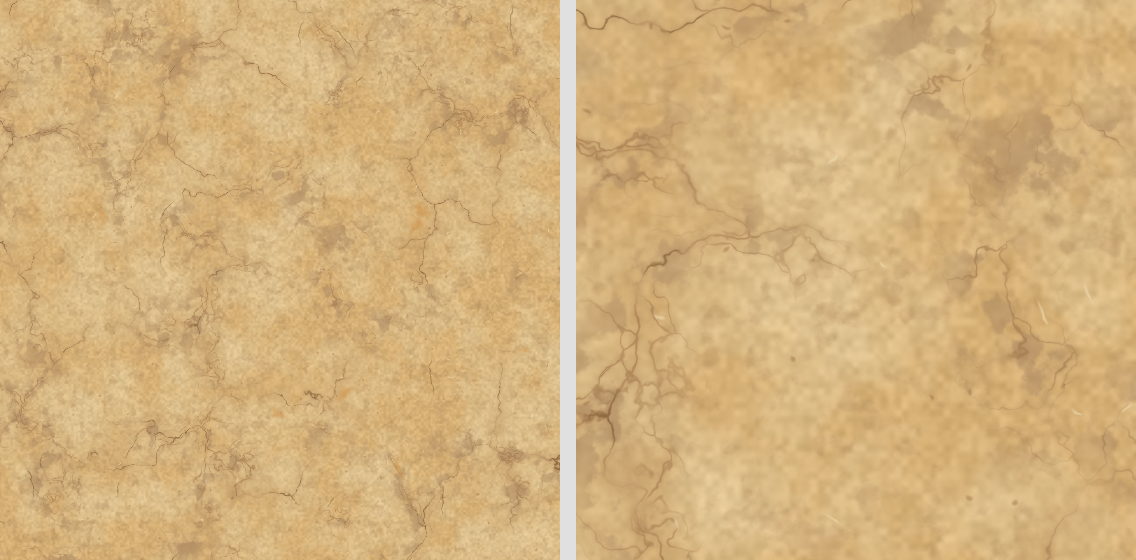
Left, the full canvas; right, a detail of the centre.
Write a Shadertoy shader that draws this texture.

```glsl
// Honey-coloured limestone slab: softly blotched sand ground with crisp grain,
// thin broken veins from the borders of warped Voronoi cells, clusters of small
// loops along those veins, short dark cracks, rust stains and pale flecks.

#define VEIN_SCALE 5.5
#define LOOP_SCALE 23.0
#define VEIN_WIDTH 0.0006
#define WARP 0.15
#define CRACKS 14
#define PALE vec3(0.866, 0.756, 0.556)
#define SAND vec3(0.854, 0.726, 0.512)
#define OCHRE vec3(0.842, 0.692, 0.460)
#define VEIN vec3(0.630, 0.460, 0.290)
#define STAIN vec3(0.710, 0.560, 0.385)
#define CRACK vec3(0.400, 0.270, 0.130)
#define RUST vec3(0.800, 0.540, 0.250)

vec2 hash2(vec2 p) {
    vec3 q = fract(p.xyx * vec3(0.1031, 0.1030, 0.0973));
    q += dot(q, q.yzx + 33.33);
    return fract((q.xx + q.yz) * q.zy);
}

float noise(vec2 p) {
    vec2 i = floor(p), f = fract(p);
    f = f * f * (3.0 - 2.0 * f);
    float low = mix(hash2(i).x, hash2(i + vec2(1, 0)).x, f.x);
    float high = mix(hash2(i + vec2(0, 1)).x, hash2(i + vec2(1, 1)).x, f.x);
    return mix(low, high, f.y);
}

float fbm(vec2 p) {
    float sum = 0.0, amp = 0.516;
    for (int i = 0; i < 5; i++) {
        sum += amp * noise(p);
        p = mat2(1.6, 1.2, -1.2, 1.6) * p + 17.3;
        amp *= 0.5;
    }
    return sum;
}

vec2 fbm2(vec2 p) {
    return vec2(fbm(p), fbm(p + 41.7)) - 0.5;
}

// Distance to the nearest Voronoi border, in canvas units
float cellBorder(vec2 p, float scale) {
    p *= scale;
    vec2 cell = floor(p), nearest = vec2(0), home = vec2(0);
    float best = 9.0, border = 9.0;
    for (int k = 0; k < 9; k++) {
        vec2 g = cell + vec2(k % 3 - 1, k / 3 - 1);
        vec2 r = g + hash2(g) - p;
        if (dot(r, r) < best) { best = dot(r, r); nearest = r; home = g; }
    }
    for (int k = 0; k < 25; k++) {
        vec2 g = home + vec2(k % 5 - 2, k / 5 - 2);
        vec2 r = g + hash2(g) - p, gap = r - nearest;
        if (dot(gap, gap) > 0.0001)
            border = min(border, dot(0.5 * (r + nearest), normalize(gap)));
    }
    return border / scale;
}

float stroke(float d, float width, float soft) {
    return 1.0 - smoothstep(width - soft, width + soft, d);
}

// Short, tapering, wavering cracks at random places
float cracks(vec2 p, float soft) {
    float ink = 0.0;
    for (int i = 0; i < CRACKS; i++) {
        vec2 a = hash2(vec2(i, 7)), b = hash2(vec2(i, 23));
        float angle = 1.0 + 1.7 * b.x, len = mix(0.012, 0.065, b.y * b.y);
        vec2 dir = vec2(cos(angle), sin(angle)), q = p - a;
        float along = dot(q, dir) / len, across = dot(q, vec2(-dir.y, dir.x));
        across += 0.25 * len * (along * along - 0.4) * (a.x - 0.5);
        across += 0.022 * (fbm(q * 40.0 + float(i) * 9.0) - 0.5);
        float taper = 1.0 - smoothstep(0.3, 1.0, abs(along));
        ink = max(ink, taper * stroke(abs(across), 0.0005, soft));
    }
    return ink;
}

// Scattered spots, one per chosen grid cell, stretched in a random direction
float spots(vec2 p, float scale, float chance, float radius, float stretch) {
    p *= scale;
    vec2 g = floor(p), a = hash2(g + 5.0), b = hash2(g + 61.0);
    vec2 q = fract(p) - 0.3 - 0.4 * a, dir = vec2(cos(6.3 * b.x), sin(6.3 * b.x));
    q = vec2(dot(q, dir) / stretch, dot(q, vec2(-dir.y, dir.x)));
    return step(b.y, chance) * (1.0 - smoothstep(0.2, 1.0, length(q) / radius));
}

void mainImage(out vec4 fragColor, in vec2 fragCoord) {
    vec2 p = fragCoord / iResolution.y;
    float soft = max(0.8 / iResolution.y, 0.0012);
    vec2 fine = fbm2(p * 26.0);

    // Ground: broad and small blotches, then mottling and grain
    float tone = 0.35 * fbm(p * 4.0 + 3.0) + 0.65 * fbm(p * 19.0 + 8.0) - 0.5;
    vec3 col = mix(SAND, PALE, smoothstep(-0.02, 0.13, tone));
    col = mix(col, OCHRE, smoothstep(0.01, 0.14, -tone));
    col = mix(col, STAIN, 0.30 * smoothstep(0.56, 0.74, fbm(p * 75.0)));
    col += 0.075 * (noise(p * 240.0) - 0.5) + 0.085 * (fbm(p * 110.0 + 4.0) - 0.5);

    // Broken main veins and the loop clusters gathered along them
    vec2 w = p + WARP * fbm2(p * 6.0) + 0.055 * fine;
    float main = cellBorder(w + 2.0, VEIN_SCALE);
    float loops = cellBorder(w + 0.035 * fine + 6.0, LOOP_SCALE);
    float shown = smoothstep(0.42, 0.58, fbm(p * 6.5 + 31.0) + 0.06 * (0.5 - p.x));
    float belt = exp(-main * main * 1100.0);
    float cluster = belt * smoothstep(0.42, 0.57, fbm(p * 6.0 + 12.0));
    float broken = smoothstep(0.38, 0.60, fbm(p * 28.0 + 50.0));
    float width = VEIN_WIDTH * (0.4 + 1.2 * broken);

    float halo = shown * exp(-main * 260.0) + cluster * exp(-loops * 260.0);
    col = mix(col, OCHRE * 0.985, 0.35 * belt * shown);
    col = mix(col, STAIN, 0.38 * min(halo, 1.0));
    float blot = cluster * smoothstep(0.54, 0.66, fbm(p * 48.0 + 70.0));
    col = mix(col, STAIN * vec3(0.95, 0.96, 1.0), 0.6 * blot);
    float line = shown * stroke(main, width, soft) * (0.25 + 0.6 * broken);
    line = max(line, 0.8 * cluster * broken * stroke(loops, width, soft));
    col = mix(col, VEIN, 0.8 * line);

    // Dark stretches of vein and free cracks
    float dark = shown * smoothstep(0.55, 0.66, fbm(p * 17.0 + 90.0));
    dark *= stroke(main, 0.0005, soft);
    col = mix(col, CRACK, 0.6 * max(dark, cracks(p, soft)));

    // Rust stains, tiny pits and pale shell flecks
    float rust = spots(p + 0.07 * fine, 9.0, 0.10, 0.15, 1.3);
    col = mix(col, RUST, 0.45 * rust);
    col = mix(col, VEIN, 0.5 * spots(p + 0.02 * fine, 36.0, 0.10, 0.08, 1.4));
    float fleck = spots(p + 0.03 * fine, 32.0, 0.13, 0.055, 3.0);
    col = mix(col, vec3(0.94, 0.87, 0.71), 0.55 * fleck);

    fragColor = vec4(clamp(col, 0.0, 1.0), 1.0);
}
```
